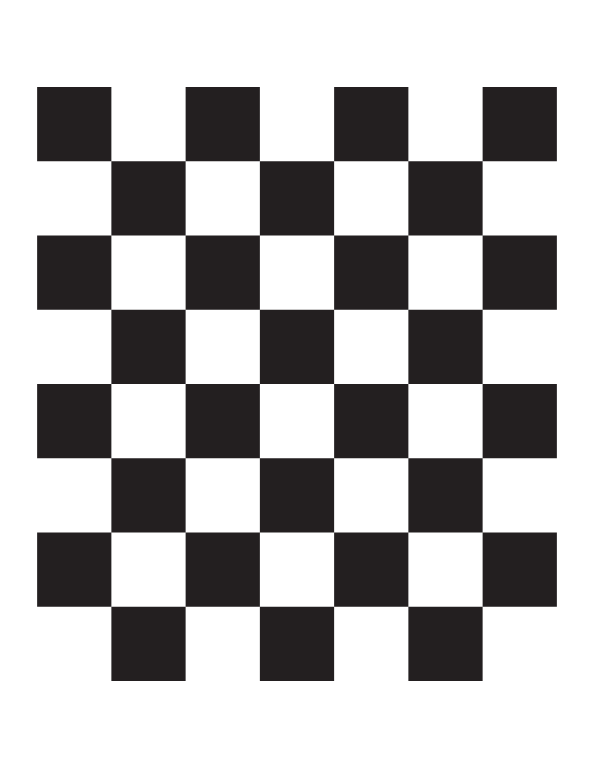
A WebGL 1 fragment shader for this pattern:

```glsl
precision highp float;
// A checkerboard of 7 columns by 8 rows, centred on a plain white page.
// Each axis measures how much of the pixel lies in even and in odd bands;
// opposite parities are then multiplied to give exact edge coverage.

uniform vec2 u_resolution;

const vec3 PAPER = vec3(1.0);
const vec3 INK = vec3(0.137, 0.122, 0.125);
const float COLUMNS = 7.0;
const float ROWS = 8.0;
const float CELL_SIZE = 0.125;  // side of a square, in canvas widths
const int MAX_BANDS = 8;        // at least the larger of COLUMNS and ROWS

// Share of a pixel at p, of the given width, inside even (x) and odd (y) bands.
vec2 bandCoverage(float p, float count, float pixelWidth) {
  float low = p - 0.5 * pixelWidth;
  float high = p + 0.5 * pixelWidth;
  vec2 coverage = vec2(0.0);
  for (int i = 0; i < MAX_BANDS; i++) {
    float start = float(i);
    if (start >= count) break;
    float overlap = max(0.0, min(high, start + 1.0) - max(low, start));
    float odd = mod(start, 2.0);
    coverage += overlap / pixelWidth * vec2(1.0 - odd, odd);
  }
  return coverage;
}

void main() {
  // Board coordinates: one unit per square, zero at the lower left corner
  float cellPixels = CELL_SIZE * u_resolution.x;
  vec2 boardSize = vec2(COLUMNS, ROWS);
  vec2 board = (gl_FragCoord.xy - 0.5 * u_resolution) / cellPixels + 0.5 * boardSize;
  float pixelWidth = 1.0 / cellPixels;

  // Squares are inked where column and row differ in parity
  vec2 column = bandCoverage(board.x, COLUMNS, pixelWidth);
  vec2 row = bandCoverage(board.y, ROWS, pixelWidth);
  float ink = dot(column, row.yx);

  gl_FragColor = vec4(mix(PAPER, INK, ink), 1.0);
}
```
